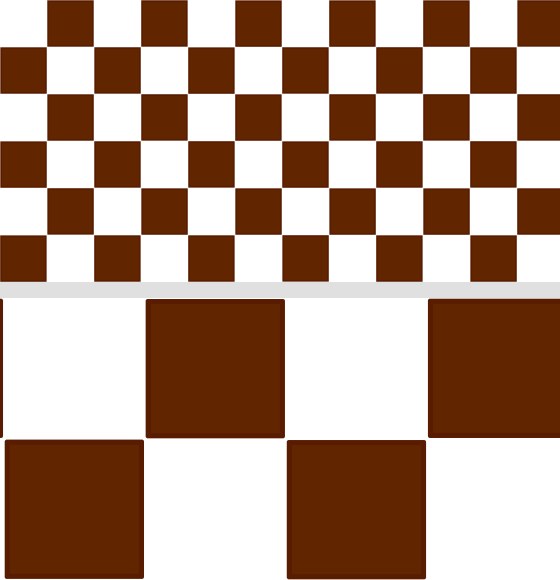
Top: the whole. Bottom: its middle third, enlarged.
Write a WebGL 2 fragment shader that draws this pattern.

```glsl
#version 300 es
precision highp float;

uniform vec2 u_resolution;
out vec4 fragColor;

vec2 hash2(vec2 p) {
    vec3 q = fract(p.xyx * vec3(0.1031, 0.1030, 0.0973));
    q += dot(q, q.yzx + 33.33);
    return fract((q.xx + q.yz) * q.zy);
}

float roundedBox(vec2 p, float halfSize, float radius) {
    vec2 q = abs(p) - halfSize + radius;
    return length(max(q, 0.0)) + min(max(q.x, q.y), 0.0) - radius;
}

void main() {
    const vec3 white = vec3(1.0);
    const vec3 brown = vec3(0.38, 0.15, 0.0);
    const vec3 darkRim = vec3(0.35, 0.11, 0.0);

    // Six square cells fill the height
    float pixel = 6.0 / u_resolution.y;
    vec2 p = gl_FragCoord.xy * pixel;
    vec2 cell = floor(p);
    bool isBrown = mod(cell.x + cell.y, 2.0) < 0.5;

    // Slightly inset tile, nudged a little in each cell
    vec2 nudge = (hash2(cell) - 0.5) * 0.004;
    float d = roundedBox(fract(p) - 0.5 - nudge, 0.494, 0.015);

    // Antialiased tile with a thin darker rim
    float tile = isBrown ? clamp(0.5 - d / pixel, 0.0, 1.0) : 0.0;
    float rim = clamp(0.5 + (d + 0.037) / pixel, 0.0, 1.0);
    fragColor = vec4(mix(white, mix(brown, darkRim, rim), tile), 1.0);
}
```
